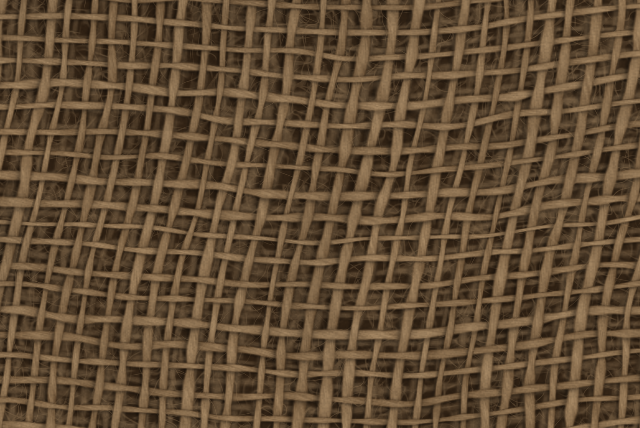
Reproduce this texture procedurally as a WebGL 2 fragment shader.

```glsl
#version 300 es
precision highp float;
// Loose burlap: a plain weave of uneven twisted yarns over a dim second layer of cloth.
// Both layers bend the plane into thread coordinates, find the nearest warp and weft yarn,
// and stack them by checker parity; stray hairs from noise contours lie on top.
uniform vec2 u_resolution;
out vec4 fragColor;

const float PI = 3.14159265;
const vec2 PITCH = vec2(0.0536, 0.0538);    // 28 warps by 18.6 wefts
const vec2 HALF_WIDTH = vec2(0.185, 0.145); // yarn radius in pitches
const vec3 HOLE = vec3(0.20, 0.135, 0.075);
const vec3 YARN_DARK = vec3(0.30, 0.21, 0.12);
const vec3 YARN_LIGHT = vec3(0.65, 0.535, 0.395);
const vec3 HAIR = vec3(0.56, 0.45, 0.32);

float hash(vec2 p) {
  return fract(sin(dot(p, vec2(127.1, 311.7))) * 43758.5453);
}

float noise(vec2 p) {
  vec2 i = floor(p), f = fract(p);
  f = f * f * (3.0 - 2.0 * f);
  return mix(mix(hash(i), hash(i + vec2(1, 0)), f.x),
             mix(hash(i + vec2(0, 1)), hash(i + vec2(1, 1)), f.x), f.y);
}

float fbm(vec2 p) {
  return 0.55 * noise(p) + 0.3 * noise(p * 2.1 + 7.3) + 0.15 * noise(p * 4.3 + 3.1);
}

// Cloth drape: warps lean to the right, wefts sag and rise again
vec2 threadCoords(vec2 p) {
  float lean = 0.09 * p.y + 0.075 * smoothstep(0.1, 0.9, p.y);
  float sag = 0.06 * smoothstep(0.95, 1.6, p.x) - 0.045 * smoothstep(0.0, 0.95, p.x);
  vec2 wobble = vec2(noise(p * 3.0), noise(p * 3.0 + 19.0)) - 0.5;
  return (p - vec2(lean, sag) + 0.018 * wobble) / PITCH;
}

// Nearest yarn: x = offset in radii, y = index, z = radius in pitches
vec3 nearestYarn(float across, float along, float radius, float seed) {
  vec3 best = vec3(1e3, 0.0, radius);
  for (int k = -1; k <= 1; k++) {
    float id = floor(across + 0.5) + float(k);
    float lane = id * 7.0 + seed;
    float centre = id + 0.24 * (hash(vec2(id, seed)) - 0.5)
                 + 0.26 * (noise(vec2(along * 0.4, lane)) - 0.5);
    float width = radius * mix(0.7, 1.3, hash(vec2(seed, id)))
                * mix(0.75, 1.25, noise(vec2(along * 1.3, lane + 3.0)));
    float offset = (across - centre) / width;
    if (abs(offset) < abs(best.x)) best = vec3(offset, id, width);
  }
  return best;
}

// Rounded yarn with twisted fibres; wave is +1 on top of a crossing, -1 beneath
vec3 yarnColor(vec3 yarn, float along, float wave) {
  float dome = sqrt(max(0.0, 1.0 - yarn.x * yarn.x));
  float twist = noise(vec2(yarn.x * 1.8 + along * 3.5, yarn.y * 9.0 + along * 0.6));
  float fibre = noise(vec2(yarn.x * 5.0 + along * 4.0, along * 2.5 + yarn.y * 5.0));
  float tone = 0.08 + 0.42 * dome + 0.2 * twist + 0.18 * fibre - 0.07 * yarn.x
             + 0.1 * wave + 0.16 * (hash(vec2(yarn.y, 5.0)) - 0.5);
  return mix(YARN_DARK, YARN_LIGHT, clamp(tone, 0.0, 1.0));
}

float coverage(vec3 yarn, float softness) {
  float edge = softness + 0.7 / (u_resolution.y * PITCH.x * yarn.z);
  return 1.0 - smoothstep(1.0 - edge, 1.0 + edge, abs(yarn.x));
}

float shadow(vec3 yarn) {
  float d = max(abs(yarn.x + 0.25) - 0.8, 0.0);
  return 1.0 - 0.32 * exp(-2.0 * d * d);
}

// Lay one woven sheet over the given ground
vec3 weave(vec3 ground, vec2 t, float softness, float seed) {
  vec3 warp = nearestYarn(t.x, t.y, HALF_WIDTH.x, seed);
  vec3 weft = nearestYarn(t.y, t.x, HALF_WIDTH.y, seed + 41.0);
  float warpWave = cos(PI * (t.y + warp.y));
  float weftWave = -cos(PI * (t.x + weft.y));
  vec3 warpColor = yarnColor(warp, t.y, warpWave);
  vec3 weftColor = yarnColor(weft, t.x, weftWave);
  float warpMask = coverage(warp, softness), weftMask = coverage(weft, softness);
  ground *= shadow(warp) * shadow(weft);
  bool warpOnTop = mod(warp.y + weft.y, 2.0) < 0.5;
  if (warpOnTop) {
    ground = mix(ground, weftColor * shadow(warp), weftMask);
    return mix(ground, warpColor, warpMask);
  }
  ground = mix(ground, warpColor * shadow(weft), warpMask);
  return mix(ground, weftColor, weftMask);
}

// Curved stray fibres along noise contours in several turned layers
float hairs(vec2 p, float seed) {
  float sum = 0.0;
  for (int k = 0; k < 6; k++) {
    float layer = float(k) + seed, a = layer * 1.13;
    vec2 q = mat2(cos(a), sin(a), -sin(a), cos(a)) * p * vec2(1.0, 1.0);
    q = q * vec2(14.0, 38.0) + layer * 17.0 + 0.8 * noise(p * 25.0 + layer);
    float width = 0.035 + 16.0 / u_resolution.y;
    float strand = 1.0 - smoothstep(0.0, width, abs(noise(q) - 0.5));
    sum += strand * smoothstep(0.4, 0.75, noise(p * 24.0 + layer * 5.0));
  }
  return min(sum, 1.0);
}

void main() {
  vec2 p = gl_FragCoord.xy / u_resolution.y;
  float haze = fbm(p * 5.0 + 2.0);
  vec3 back = weave(HOLE, threadCoords(p * 1.03 + vec2(0.031, 0.022)), 0.55, 90.0);
  vec3 color = mix(HOLE, back * 0.78, 0.35 + 0.5 * haze);
  color = mix(color, HAIR * 0.8, 0.4 * hairs(p, 20.0) + 0.12 * haze);
  color = weave(color, threadCoords(p), 0.2, 3.0);
  color = mix(color, HAIR, hairs(p, 2.0) * (0.12 + 0.3 * haze));
  color *= 0.9 + 0.14 * fbm(p * 3.0 + 11.0) + 0.1 * (noise(p * 260.0) - 0.5);
  fragColor = vec4(color, 1.0);
}
```
